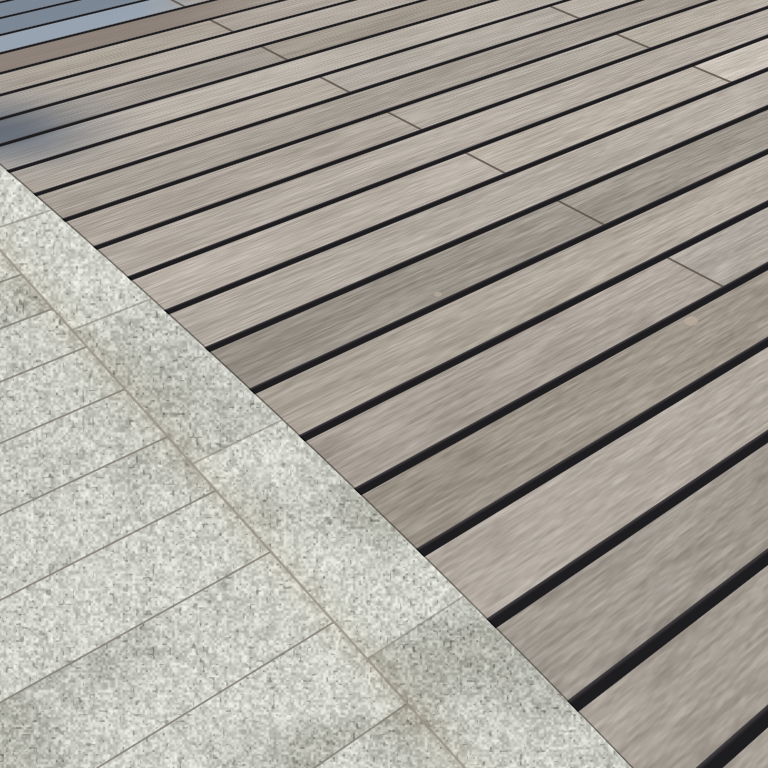
A Shadertoy shader for this texture:

```glsl
const vec2  VANISH = vec2(2.747, -0.616);   // where boards and slab joints converge (y down)
const vec3  ROWS = vec3(5.316, 0.03, 6.21); // ray slope to evenly spaced row number
const float GAP = 0.062;                    // half gap, in board pitches
const float JOINT = 0.0012;                 // half width of thin joints
const vec2  BORDER_ROWS = vec2(2.37, 3.01); // first joint and spacing, in rows
const vec2  SLAB_ROWS = vec2(1.83, 1.021);
const vec3  WOOD = vec3(0.645, 0.618, 0.582);
const vec3  STONE = vec3(0.805, 0.812, 0.780);
const vec3  GROUT = vec3(0.52, 0.50, 0.46);
const vec3  DARK = vec3(0.115, 0.108, 0.118);
const vec3  BOARD_SIDE = vec3(0.25, 0.24, 0.255);
const vec3  SKY_SHADE = vec3(0.49, 0.55, 0.62);
const float TONE[20] = float[20](0.0, 0.0, -0.02, 0.05, -0.045, 0.005, 0.015, -0.05, 0.03, 0.045,
                                 0.03, 0.005, -0.02, 0.01, 0.04, -0.04, 0.02, 0.0, -0.05, 0.0);

float hash(vec2 p) {
    vec3 q = fract(vec3(p.xyx) * 0.1031);
    q += dot(q, q.yzx + 33.33);
    return fract((q.x + q.y) * q.z);
}

float noise(vec2 p) {
    vec2 i = floor(p), f = fract(p);
    f = f * f * (3.0 - 2.0 * f);
    return mix(mix(hash(i), hash(i + vec2(1, 0)), f.x),
               mix(hash(i + vec2(0, 1)), hash(i + vec2(1, 1)), f.x), f.y);
}

float fbm(vec2 p) {
    float sum = 0.0, amp = 0.5;
    for (int i = 0; i < 4; i++) {
        sum += amp * noise(p);
        p = p * 2.03 + 17.0;
        amp *= 0.5;
    }
    return sum;
}

// Coverage of a line of half width w at distance d
float stroke(float d, float w, float px) {
    return clamp((w - abs(d)) / px + 0.5, 0.0, 1.0);
}

// Offset from the nearest joint of an evenly spaced series
float toJoint(float row, vec2 series) {
    float k = (row - series.x) / series.y;
    return (k - round(k)) * series.y;
}

vec3 deck(vec2 p, float row, float rowStep, float px) {
    float board = floor(row);
    float along = 1.0 / (VANISH.x - p.x);

    // Butt joints cross every other board along two straight lines
    float buttA = (p.y - 0.52 * (p.x - 0.224)) / 1.127;
    float buttB = (p.y - 0.42 * (p.x - 0.697)) / 1.085;
    float even = 1.0 - mod(board, 2.0);
    float piece = even * (step(buttA, 0.0) + step(buttB, 0.0));

    float tone = TONE[clamp(int(board) + 1, 0, 19)];
    tone += piece * 0.035 * (hash(vec2(board + 9.0, piece)) - 0.25);
    vec3 col = WOOD + tone + 0.03 * smoothstep(0.6, 0.1, p.y);
    col += vec3(0.012, 0.0, -0.008) * (hash(vec2(board, piece + 4.0)) - 0.3);

    // Long weathered streaks, then fine grain that fades with distance
    col += 0.09 * (fbm(vec2(along * 45.0 + board * 7.0, row * 4.0)) - 0.47);
    float fine = clamp(0.035 / rowStep, 0.25, 1.0);
    col += 0.10 * fine * (noise(vec2(along * 130.0 + board * 3.0, row * 34.0)) - 0.5);
    col += 0.06 * fine * (noise(vec2(along * 420.0, row * 55.0)) - 0.5);

    // Brown board, bluish far boards and a soft cast shadow at the left
    float brown = step(17.0, row) * step(row, 18.0) * smoothstep(0.40, 0.20, p.x);
    col = mix(col, vec3(0.52, 0.47, 0.44), 0.7 * brown);
    float blue = step(18.0, row) * smoothstep(0.30, 0.16, p.x);
    col = mix(col, SKY_SHADE + (board == 18.0 ? 0.09 : -0.04), 0.85 * blue);
    vec2 s = (p - vec2(0.0, 0.172)) / vec2(0.11, 0.04);
    col = mix(col, vec3(0.35, 0.39, 0.45), 0.8 * exp(-dot(s, s)));

    // Two pale chips
    float chip = min(length((p - vec2(0.900, 0.418)) * vec2(1.0, 1.5)) - 0.008,
                     length((p - vec2(0.570, 0.383)) * vec2(1.0, 1.6)) - 0.004);
    col = mix(col, vec3(0.75, 0.69, 0.63), 0.65 * stroke(max(chip, 0.0), 0.001, px));

    float butt = max(stroke(buttA, JOINT, px), stroke(buttB, JOINT, px)) * even;
    col = mix(col, vec3(0.34, 0.30, 0.27), 0.8 * butt);

    // Open gaps showing the dim side of the farther board
    float r = row - round(row);
    vec3 hollow = mix(DARK, BOARD_SIDE, smoothstep(0.015, GAP, r));
    return mix(col, hollow, stroke(r, GAP, rowStep * 1.2));
}

vec3 paving(vec2 p, float row, float rowStep, float px) {
    float seam = (p.y - 0.3255 - 1.114 * p.x) / 1.497;
    bool border = seam < 0.0;
    vec2 series = border ? BORDER_ROWS : SLAB_ROWS;
    float slab = floor((row - series.x) / series.y);

    vec3 col = STONE + 0.045 * (hash(vec2(slab + 20.0, border ? 3.0 : 8.0)) - 0.5);
    float stain = smoothstep(0.48, 0.75, fbm(p * 6.0 + slab * 3.1));
    col -= vec3(0.10, 0.105, 0.11) * stain;
    col -= vec3(0.03, 0.045, 0.065) * exp(-abs(seam) * 45.0);

    // Granite speckle at two sizes
    col += 0.20 * (noise(p * 310.0) - 0.5) + 0.11 * (noise(p * 150.0 + 40.0) - 0.5);
    col -= 0.16 * smoothstep(0.78, 0.95, noise(p * 230.0 + 90.0));

    float cross = toJoint(row, series) * px / rowStep;
    col = mix(col, GROUT, (border ? 0.55 : 0.85) * stroke(cross, JOINT, px));
    return mix(col, GROUT + 0.07, 0.8 * stroke(seam, JOINT * 1.3, px));
}

void mainImage(out vec4 fragColor, in vec2 fragCoord) {
    vec2 p = fragCoord / iResolution.xy;
    p.y = 1.0 - p.y;
    float px = 1.0 / iResolution.y;

    // Perspective rows shared by the boards and the slabs
    float slope = (p.y - VANISH.y) / (VANISH.x - p.x);
    float row = ROWS.x / (slope - ROWS.y) - ROWS.z;
    float rowStep = length(vec2(dFdx(row), dFdy(row)));

    // Slightly bowed edge between wood and stone
    float edge = (p.y - 0.2148 - p.x * (0.8638 + 0.110 * p.x)) / 1.37;
    vec3 wood = deck(p, row, rowStep, px);
    wood *= 1.0 - 0.35 * stroke(edge, 0.002, px);
    vec3 stone = paving(p, row, rowStep, px);
    vec3 col = mix(wood, stone, clamp(edge / px + 0.5, 0.0, 1.0));
    fragColor = vec4(clamp(col, 0.0, 1.0), 1.0);
}
```
